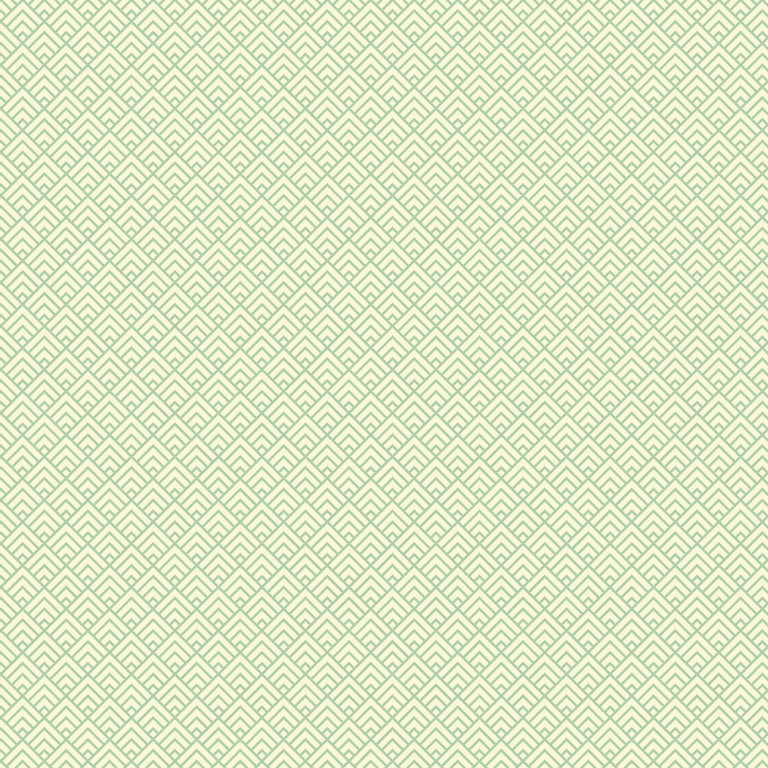
Give the GLSL for this pattern, as a WebGL 2 fragment shader.

```glsl
#version 300 es
precision highp float;

uniform vec2 u_resolution;
out vec4 fragColor;

// Distance to the lines of one diamond; its lower corner is (0, 0), its side is 1
float chevronDistance(vec2 cell) {
    float lowerEdges = min(cell.x, cell.y);
    float outward = max(cell.x, cell.y);
    // Four nested chevrons; the outermost closes the diamond
    float chevrons = abs(fract(outward * 4.0 + 0.5) - 0.5) / 4.0;
    return min(lowerEdges, chevrons);
}

void main() {
    const float repeats = 17.65;
    float canvasSize = min(u_resolution.x, u_resolution.y);
    vec2 p = gl_FragCoord.xy / canvasSize * repeats - vec2(0.52, 0.657);

    // Diagonal axes turn the staggered diamonds into unit squares
    vec2 cell = fract(vec2(p.x + p.y, p.y - p.x));
    float pixel = repeats * sqrt(2.0) / canvasSize;

    // Line coverage, smoothed over one pixel
    float halfWidth = 0.039;
    float line = clamp((halfWidth - chevronDistance(cell)) / pixel + 0.5, 0.0, 1.0);

    vec3 cream = vec3(0.985, 0.972, 0.855);
    vec3 sageGreen = vec3(0.675, 0.805, 0.66);
    fragColor = vec4(mix(cream, sageGreen, line), 1.0);
}
```
